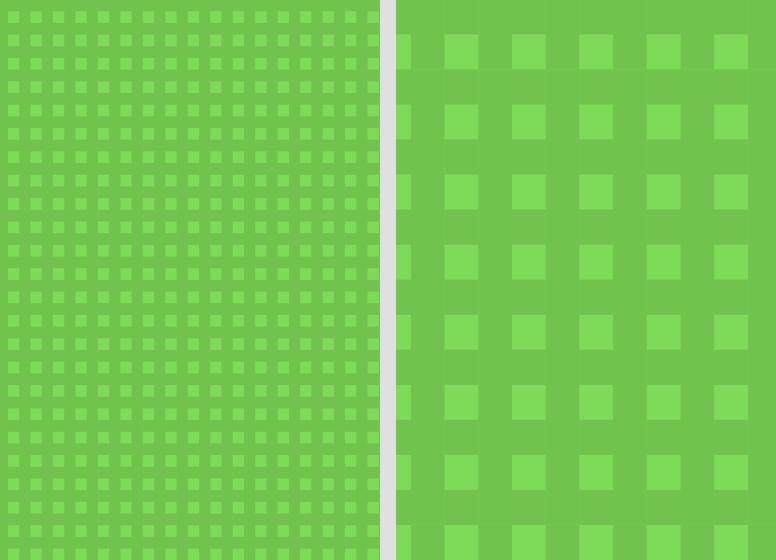
Left, the full canvas; right, a detail of the centre.
A Shadertoy shader for this pattern:

```glsl
// Grid of bright green squares on a darker green ground, with faint woven seams.

const vec3 GROUND_COLOR = vec3(0.443, 0.765, 0.306);
const vec3 SQUARE_COLOR = vec3(0.494, 0.859, 0.341);
const vec2 REPEATS = vec2(16.91, 23.97);       // cells across and down the canvas
const vec2 FIRST_CORNER = vec2(0.0211, 0.0201); // top-left corner of the first square
const vec2 SQUARE_SIZE = vec2(0.5, 0.497);     // share of a cell
const float SEAM_WIDTH = 0.045;                // share of a cell
const float SEAM_STRENGTH = 0.09;              // blend towards the square colour

float hash(float n) {
    return fract(sin(n * 127.1) * 4375.85);
}

// Antialiased coverage of a band of given half width, per axis.
vec2 band(vec2 dist, vec2 halfWidth, vec2 pixel) {
    return clamp((halfWidth - abs(dist)) / pixel + 0.5, 0.0, 1.0);
}

void mainImage(out vec4 fragColor, in vec2 fragCoord) {
    // Cell coordinates, counted from the top left
    vec2 uv = fragCoord / iResolution.xy;
    uv.y = 1.0 - uv.y;
    vec2 grid = (uv - FIRST_CORNER) * REPEATS;
    vec2 pixel = REPEATS / iResolution.xy;

    // Squares, centred within their part of each cell
    vec2 halfSize = 0.5 * SQUARE_SIZE;
    vec2 centered = fract(grid - halfSize + 0.5) - 0.5;
    vec2 inside = band(centered, halfSize, pixel);
    float square = inside.x * inside.y;

    // Barely visible seams along the square edges, uneven from line to line
    vec2 seam = band(abs(centered) - halfSize, vec2(0.5 * SEAM_WIDTH), pixel);
    vec2 line = floor((grid - halfSize) * 2.0);
    vec2 uneven = vec2(hash(line.x + 40.0), hash(line.y + 90.0));
    uneven *= uneven * uneven;
    float wear = SEAM_STRENGTH * max(seam.x * uneven.x, seam.y * uneven.y);

    vec3 color = mix(GROUND_COLOR, SQUARE_COLOR, max(square, wear));
    fragColor = vec4(color, 1.0);
}
```
